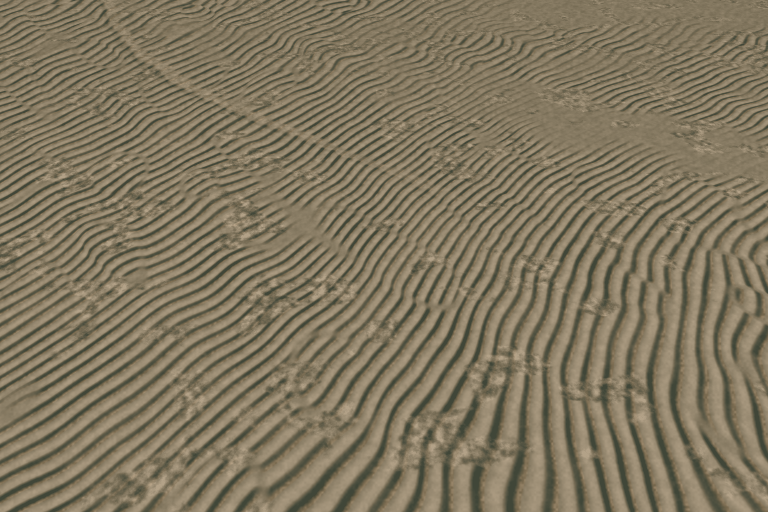
Reproduce this texture procedurally as a Shadertoy shader.

```glsl
// Wind- and tide-rippled sand flat seen at a slant, with a faint curved trail.
// Two warped wave fields are summed so crests fork and merge; a periodic
// profile shades each ripple, then smooth flats, clumps and grain are added.

const float TAU = 6.2831853;
const vec3 SHADOW_SAND = vec3(0.25, 0.275, 0.22);
const vec3 DAMP_SAND   = vec3(0.46, 0.42, 0.33);
const vec3 LIT_SAND    = vec3(0.68, 0.615, 0.515);

float hash(vec2 p) {
    vec3 q = fract(vec3(p.xyx) * 0.1031);
    q += dot(q, q.yzx + 33.33);
    return fract((q.x + q.y) * q.z);
}

float noise(vec2 p) {
    vec2 cell = floor(p), f = fract(p);
    f = f * f * (3.0 - 2.0 * f);
    return mix(mix(hash(cell), hash(cell + vec2(1, 0)), f.x),
               mix(hash(cell + vec2(0, 1)), hash(cell + vec2(1, 1)), f.x), f.y);
}

float fbm(vec2 p) {
    float sum = 0.0, gain = 0.5;
    for (int i = 0; i < 4; i++) {
        sum += gain * noise(p);
        p = mat2(1.6, 1.2, -1.2, 1.6) * p + 17.3;
        gain *= 0.5;
    }
    return sum / 0.9375;
}

// Perspective ground position, receding toward the top
vec2 groundAt(vec2 uv) {
    float depth = 1.6 / (1.6 - uv.y);
    return vec2((uv.x - 0.75) * depth, 1.3 * depth) + 20.0;
}

// Ground axes turned so x runs along the crests and y across them
vec2 crestFrame(vec2 ground) {
    return vec2(0.64 * ground.x + 0.77 * ground.y, 0.77 * ground.x - 0.64 * ground.y) + 30.0;
}

// Ripple count: steep crests near right, fanning to level rows far left
float ripplePhase(vec2 uv, vec2 frame) {
    float across = (16.0 + 26.0 * uv.y - 8.0 * uv.y * uv.y) * (uv.x - 0.97);
    float nearRight = smoothstep(0.45, 1.3, uv.x) * (1.0 - smoothstep(0.45, 0.9, uv.y));
    float along = 32.0 * uv.y * uv.y * (1.0 - 0.65 * nearRight);
    float bends = 0.9 * noise(frame * vec2(3.5, 2.0));
    float wiggle = 0.85 * noise(frame * vec2(9.5, 3.5) + 5.0);
    return across - along + bends + wiggle;
}

vec2 wave(float phase) {
    return vec2(cos(TAU * phase), sin(TAU * phase));
}

// Tone over one ripple: lit back, soft shaded face, dull trough
float rippleTone(float t, float shadeEnd, float depth) {
    float back = 0.68 + 0.17 * cos(TAU * (t - 0.3));
    float shade = smoothstep(0.43, 0.64, t) * (1.0 - smoothstep(shadeEnd, shadeEnd + 0.22, t));
    return back - depth * shade;
}

// Smooth areas: a tilted band at upper right and the far right corner
float flatMask(vec2 uv, vec2 ground) {
    float ragged = 0.15 * (fbm(ground * vec2(3.0, 5.0)) - 0.5);
    float band = abs(uv.y - 0.74 + 0.25 * (uv.x - 1.2) + ragged);
    float bandMask = (1.0 - smoothstep(0.03, 0.075, band)) * smoothstep(0.75, 1.1, uv.x);
    float corner = smoothstep(0.91, 0.97, uv.y + ragged) * smoothstep(0.7, 1.1, uv.x);
    float patches = smoothstep(0.55, 0.68, fbm(ground * vec2(2.2, 3.5) + 41.0));
    return max(max(bandMask, corner), patches * smoothstep(0.6, 0.85, uv.y) * 0.7);
}

// Signed distance across the trail, roughly perpendicular to it
float trailDistance(vec2 uv) {
    float drop = 1.0 - uv.y;
    float center = 0.21 + 1.75 * drop * smoothstep(-0.1, 0.4, drop);
    return (uv.x - center) / mix(1.2, 2.4, smoothstep(0.0, 0.2, drop));
}

vec3 sandColor(float tone) {
    vec3 low = mix(SHADOW_SAND, DAMP_SAND, clamp(tone * 2.0, 0.0, 1.0));
    return mix(low, LIT_SAND, clamp(tone * 2.0 - 1.0, 0.0, 1.1));
}

void mainImage(out vec4 fragColor, in vec2 fragCoord) {
    vec2 uv = fragCoord / iResolution.y;
    uv.x *= 1.497 * iResolution.y / iResolution.x;
    vec2 ground = groundAt(uv);
    vec2 frame = crestFrame(ground);

    // Interfering waves give forks and broken crests
    float phase = ripplePhase(uv, frame);
    float shifted = phase + 1.9 * noise(frame * vec2(6.0, 4.0) + 60.0);
    float rival = mix(0.0, 1.6, noise(frame * vec2(7.0, 5.0) + 90.0));
    vec2 sum = wave(phase) + rival * wave(shifted);
    float t = fract(atan(sum.y, sum.x) / TAU);
    float strength = smoothstep(0.0, 0.6, length(sum));

    float far = smoothstep(0.55, 1.0, uv.y);
    float shadeEnd = 0.64 + 0.1 * noise(ground * 11.0);
    float depth = mix(0.38, 0.72, noise(frame * vec2(14.0, 9.0)));
    float tone = rippleTone(t, shadeEnd, depth);

    // Flats and small trodden clumps soften the ripples
    float lumps = fbm(ground * vec2(60.0, 75.0));
    float clump = smoothstep(0.59, 0.68, fbm(ground * vec2(9.0, 15.0) + 7.0));
    float relief = strength * (1.0 - 0.2 * far) * (1.0 - 0.5 * clump);
    relief *= 1.0 - 0.93 * flatMask(uv, ground);
    tone = mix(0.62, tone, relief);
    tone += clump * 1.1 * (lumps - 0.52) * (1.0 - 0.5 * far);

    // Trail: pale raised strip with a shaded lower edge
    float trail = trailDistance(uv) + 0.008 * (noise(uv * 60.0) - 0.5);
    float visible = smoothstep(0.52, 0.78, uv.y);
    float strip = 1.0 - smoothstep(0.004, 0.012, abs(trail));
    float edge = 1.0 - smoothstep(0.0, 0.006, abs(trail + 0.012));
    tone = mix(tone, 0.74 + 0.4 * (lumps - 0.5), 0.75 * strip * visible);
    tone -= 0.14 * edge * visible;

    // Grain, coarser in the troughs
    float trough = smoothstep(0.72, 0.85, t) * (1.0 - smoothstep(0.92, 1.0, t)) * relief;
    float grit = noise(uv * 210.0) - 0.5;
    tone += grit * (0.09 + 0.22 * trough) + 0.2 * (lumps - 0.5);
    tone += 0.05 - 0.05 * far;

    vec3 color = sandColor(tone) + vec3(0.02, 0.0, -0.015) * trough;
    fragColor = vec4(clamp(color, 0.0, 1.0), 1.0);
}
```
